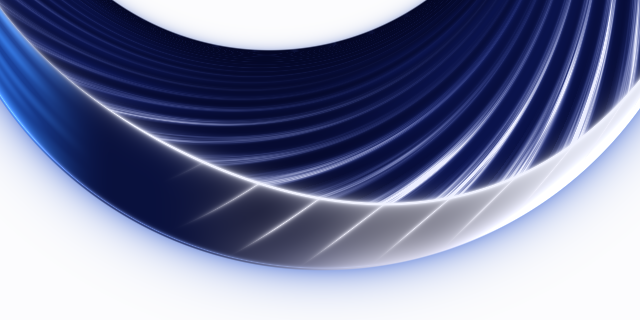
Write a WebGL 2 fragment shader that draws this background.

```glsl
#version 300 es
precision highp float;

#define HOLE vec3(0.842, 1.688, 0.845)
#define BODY vec3(1.010, 1.375, 1.219)
#define RIDGE vec3(1.095, 1.643, 1.2695)
#define TWIST 1.36
#define RIB_STEP 0.145
#define RIB_PHASE 0.265
#define FIBRES 9.0
#define VEIN_LEAN 0.21
#define SHADOW_REACH 0.052
#define PAPER vec3(0.99, 0.99, 0.995)
#define NAVY vec3(0.015, 0.028, 0.150)
#define ROYAL vec3(0.060, 0.115, 0.430)

uniform vec2 u_resolution;
out vec4 fragColor;

float hash(float n) {
    return fract(sin(n * 91.7) * 4375.85);
}

vec2 gradient(vec2 cell) {
    float a = 6.2832 * hash(dot(cell, vec2(1.0, 57.3)));
    return vec2(cos(a), sin(a));
}

float noise(vec2 p) {
    vec2 i = floor(p), f = p - i;
    vec2 w = f * f * f * (f * (f * 6.0 - 15.0) + 10.0);
    vec2 e = vec2(0.0, 1.0);
    float low = mix(dot(gradient(i), f), dot(gradient(i + e.yx), f - e.yx), w.x);
    float high = mix(dot(gradient(i + e), f - e), dot(gradient(i + 1.0), f - 1.0), w.x);
    return mix(low, high, w.y);
}

float circle(vec2 p, vec3 c) {
    return length(p - c.xy) - c.z;
}

// Slightly swaying circle that separates the ribs from the outer band
float ridgeDistance(vec2 p) {
    vec2 q = p - RIDGE.xy;
    float a = atan(q.x, -q.y);
    return circle(p, RIDGE) - 0.034 * sin(3.6 * (a + 0.05));
}

// Spiral ribs fanning from the ridge toward the hole
vec3 ribs(float theta, float u, float x) {
    float turn = (theta + log(max(u, 0.02)) / TWIST - RIB_PHASE) / RIB_STEP;
    float blur = fwidth(turn);
    float id = floor(turn + 0.5);
    float f = turn - id;
    float gain = 0.6 + 0.6 * hash(id + 3.0);

    float fade = 1.0 / (1.0 + 8.0 * pow(blur * FIBRES * 0.5, 2.0));
    float fibre = noise(vec2(turn * FIBRES, u * 3.0)) + 0.5 * noise(vec2(turn * FIBRES * 2.3, u * 5.0));
    float strands = 0.8 + 1.1 * fibre * fade;

    float width = mix(0.12, 0.32, u * u) * (f > 0.0 ? 0.55 : 1.0);
    float fan = exp(-f * f / (width * width));
    float thin = 0.025 + blur * 0.6;
    float edge = exp(-abs(f - 0.10) / thin) + 0.6 * exp(-abs(f + 0.22) / thin);
    edge *= 0.04 / (0.02 + thin);

    float side = smoothstep(0.2, 1.5, x);
    float reach = smoothstep(0.2, 1.0, u);
    float light = gain * strands * fan * (0.10 + reach * mix(0.45, 1.0, side));
    light += gain * edge * smoothstep(0.06, 0.4, u) * mix(0.30, 0.55, side);

    float sheen = 0.5 + 0.5 * noise(vec2(turn * 1.3, 2.0));
    float blueness = sheen * (0.25 + 0.55 * smoothstep(0.9, 1.5, x) + 0.5 * smoothstep(0.8, 0.2, x));
    vec3 color = mix(NAVY, ROYAL, clamp(blueness, 0.0, 1.0) * smoothstep(0.0, 0.25, u));
    vec3 tint = mix(vec3(0.30, 0.40, 0.90), vec3(0.92, 0.93, 1.0), clamp(light, 0.0, 1.0));
    return mix(color, tint, clamp(light, 0.0, 1.0));
}

// Smooth outer band, blue at the left and silver at the right
vec3 band(float theta, float v, float x) {
    vec3 color = mix(vec3(0.10, 0.26, 0.62), vec3(0.035, 0.065, 0.24), smoothstep(0.0, 0.36, x));
    color = mix(color, vec3(0.12, 0.13, 0.24), smoothstep(0.45, 0.85, x));
    color = mix(color, vec3(0.45, 0.45, 0.51), smoothstep(0.8, 1.3, x));
    color = mix(color, vec3(0.87, 0.88, 0.93), smoothstep(1.25, 1.85, x));
    color += vec3(0.42, 0.42, 0.44) * v * v * v * smoothstep(0.55, 1.15, x);

    float streak = noise(vec2(v * 7.0, x * 3.0)) + 0.3;
    color += vec3(0.15, 0.32, 0.42) * max(streak, 0.0) * smoothstep(0.3, 0.0, x);

    float turn = (theta + VEIN_LEAN * v - RIB_PHASE) / RIB_STEP;
    float f = turn - floor(turn + 0.5);
    float vein = exp(-abs(f) / 0.035) + 0.25 * exp(-abs(f) / 0.15);
    vein *= smoothstep(0.5, 0.85, x) * (1.0 - smoothstep(0.45, 1.0, v));
    return mix(color, vec3(0.95, 0.95, 1.0), clamp(vein * 0.75, 0.0, 1.0));
}

void main() {
    vec2 p = gl_FragCoord.xy / u_resolution.y;
    float aa = 1.0 / u_resolution.y;
    float hole = circle(p, HOLE), body = circle(p, BODY), ridge = ridgeDistance(p);
    vec2 q = p - HOLE.xy;
    float theta = atan(q.x, -q.y);
    float u = clamp(hole / max(hole - ridge, 0.001), 0.0, 1.0);
    float v = clamp(ridge / max(ridge - body, 0.001), 0.0, 1.0);

    vec3 color = mix(ribs(theta, u, p.x), band(theta, v, p.x), smoothstep(-aa, aa, ridge));

    // Glowing ridge and fine outer rim
    float power = mix(0.45, 1.0, smoothstep(0.1, 0.65, p.x));
    float glow = exp(-abs(ridge) / 0.005) + 0.45 * exp(-abs(ridge) / 0.022);
    color = mix(color, vec3(0.94, 0.95, 1.0), clamp(glow * power, 0.0, 1.0));
    color += vec3(0.35, 0.42, 0.55) * exp(-abs(body + 0.006) / 0.004) * smoothstep(1.3, 0.5, p.x);

    // Paper with a blue shadow outside and a faint halo in the hole
    float shade = 0.72 * exp(-max(body, 0.0) / SHADOW_REACH);
    vec3 outside = mix(PAPER, vec3(0.42, 0.54, 0.86), shade);
    vec3 inside = mix(PAPER, vec3(0.50, 0.58, 0.82), 0.5 * exp(min(hole, 0.0) / 0.016));
    color = mix(color, outside, smoothstep(-aa, aa, body));
    color = mix(inside, color, smoothstep(-aa, aa, hole));
    fragColor = vec4(clamp(color, 0.0, 1.0), 1.0);
}
```
